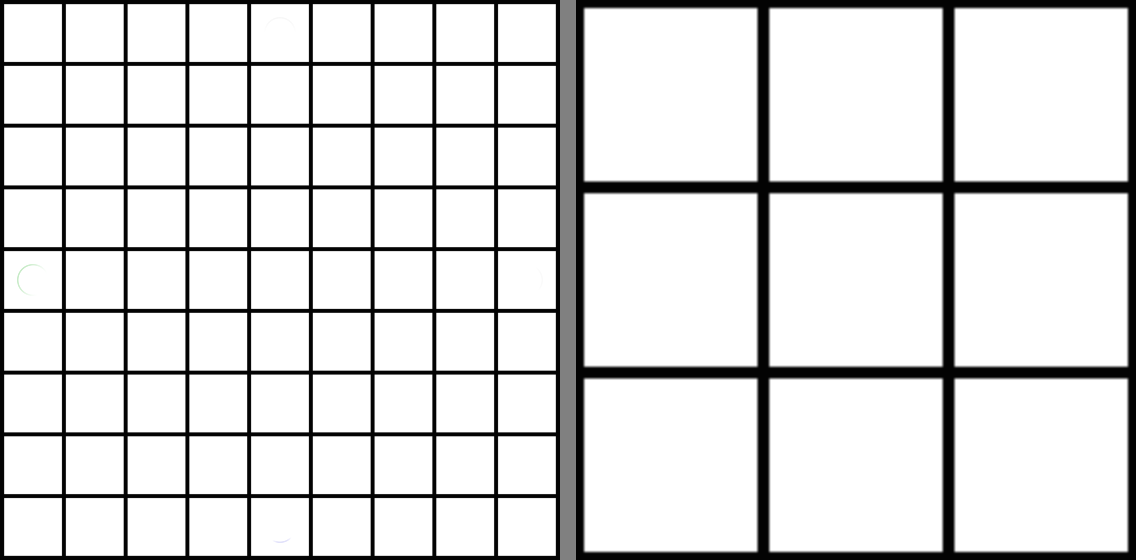
Left: the whole. Right: its middle third, enlarged.
Give the GLSL for this pattern, as a WebGL 1 fragment shader.

```glsl
precision highp float;

// A nine by nine grid of soft black rules on white, closed by an outer frame.
// Rules come from the distance to the nearest grid line on each axis; faint
// tinted arcs linger in the middle cell of each side.

uniform vec2 u_resolution;

// Distance to the nearest of ten evenly spaced lines, on each axis.
vec2 gridDistance(vec2 uv) {
  vec2 cell = (uv - 0.0039) / 0.9922 * 9.0;
  vec2 dist = abs(fract(cell + 0.5) - 0.5) * 0.9922 / 9.0;
  // The frame fades more slowly towards the canvas edge.
  vec2 outside = step(0.4961, abs(uv - 0.5));
  return dist * mix(vec2(1.0), vec2(0.75), outside);
}

// Thin ring in a side cell, strongest where it faces the given direction.
float faintArc(vec2 uv, vec2 side, vec2 facing, float spread) {
  vec2 p = uv - 0.5 - side * 0.441;
  float radius = length(p);
  float ring = 1.0 - smoothstep(0.0004, 0.0022, abs(radius - 0.0273));
  float along = dot(p / max(radius, 0.0001), normalize(facing));
  return ring * smoothstep(spread, 1.0, along);
}

void main() {
  vec2 uv = gl_FragCoord.xy / u_resolution;
  float pixel = 1.0 / min(u_resolution.x, u_resolution.y);

  // White ground with ghost arcs: green left, lavender below, grey elsewhere.
  vec3 color = vec3(1.0);
  color -= vec3(0.22, 0.08, 0.22) * faintArc(uv, vec2(-1.0, 0.0), vec2(-1.0, 0.45), -0.75);
  color -= vec3(0.12, 0.12, 0.02) * faintArc(uv, vec2(0.0, -1.0), vec2(0.15, -1.0), 0.75);
  color -= vec3(0.03) * faintArc(uv, vec2(0.0, 1.0), vec2(0.0, 1.0), -0.1);
  color -= vec3(0.02) * faintArc(uv, vec2(1.0, 0.0), vec2(1.0, 0.1), 0.6);

  // Soft-edged rules, never sharper than a pixel.
  float blur = max(0.0013, 0.5 * pixel);
  vec2 paper = smoothstep(vec2(0.0035 - blur), vec2(0.0035 + blur), gridDistance(uv));
  color = mix(vec3(0.01), color, paper.x * paper.y);

  gl_FragColor = vec4(color, 1.0);
}
```
